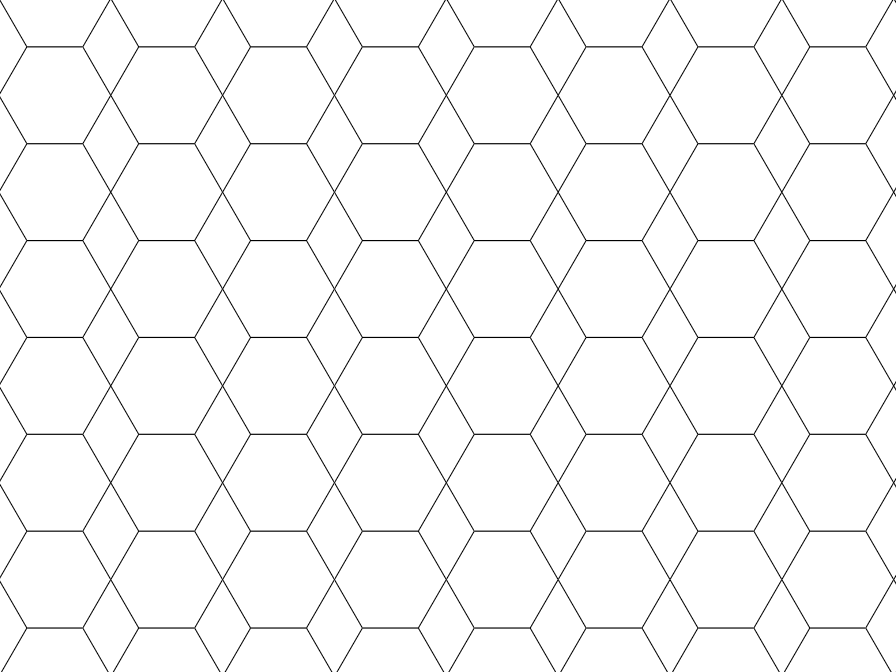
Give the GLSL for this pattern, as a Shadertoy shader.

```glsl
// Thin black outlines of regular hexagons touching tip to tip, with diamond gaps, on white.

const vec3 PAPER = vec3(1.0);
const vec3 INK = vec3(0.0);

// Lengths are fractions of the canvas height.
const float SIDE = 0.08322;
const vec2 CELL = SIDE * vec2(2.0, sqrt(3.0));
const vec2 FIRST_CENTER = vec2(0.0816, 0.1375);
const float FLAT_WIDTH = 0.00174;
const float SLANT_WIDTH = 0.00152;

float segmentDistance(vec2 p, vec2 a, vec2 b) {
    vec2 ab = b - a;
    float t = clamp(dot(p - a, ab) / dot(ab, ab), 0.0, 1.0);
    return length(p - a - t * ab);
}

// Share of a pixel-wide window that a line of the given width covers.
float lineCoverage(float dist, float width, float pixel) {
    float nearEdge = max(dist - 0.5 * pixel, -0.5 * width);
    float farEdge = min(dist + 0.5 * pixel, 0.5 * width);
    return clamp((farEdge - nearEdge) / pixel, 0.0, 1.0);
}

// Position inside the nearest cell, measured from its center.
vec2 repeatCell(vec2 p, vec2 size) {
    return (fract(p / size + 0.5) - 0.5) * size;
}

// Outline of one hexagon, folded into its upper right quarter.
float hexagonInk(vec2 p, float side, vec2 size, float pixel) {
    vec2 q = abs(p);
    vec2 corner = 0.5 * vec2(side, size.y);
    vec2 tip = vec2(side, 0.0);
    float flatEdge = segmentDistance(q, vec2(0.0, corner.y), corner);
    float slantEdge = segmentDistance(q, corner, tip);
    return max(lineCoverage(flatEdge, FLAT_WIDTH, pixel),
               lineCoverage(slantEdge, SLANT_WIDTH, pixel));
}

void mainImage(out vec4 fragColor, in vec2 fragCoord) {
    float pixel = 1.0 / iResolution.y;
    vec2 p = repeatCell(fragCoord * pixel - FIRST_CENTER, CELL);
    float ink = hexagonInk(p, SIDE, CELL, pixel);
    fragColor = vec4(mix(PAPER, INK, ink), 1.0);
}
```
